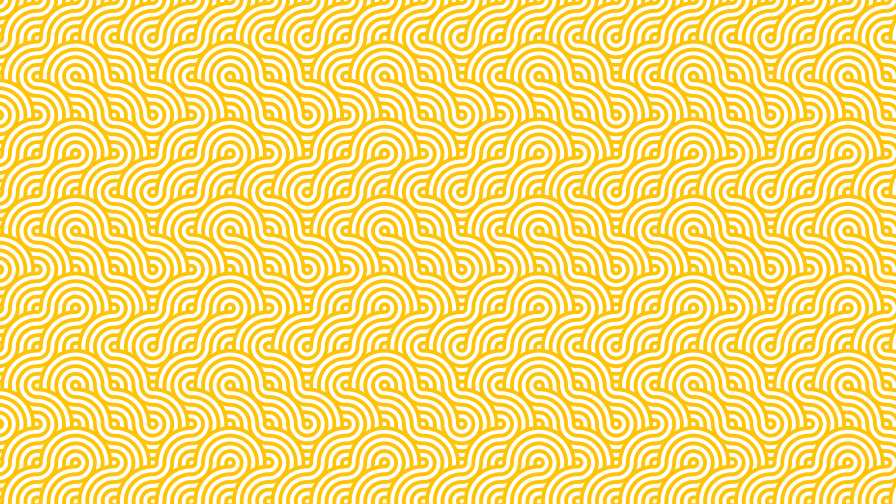
Reproduce this pattern procedurally as a Shadertoy shader.

```glsl
// Signed distance to the yellow strokes: positive in the white gaps, white at the centre
float rings(float radius) {
    return abs(fract(radius * 5.0) - 0.5) / 5.0 - 0.05;
}

void mainImage(out vec4 fragColor, in vec2 fragCoord) {
    const float tileSize = 0.07662;
    vec2 p = fragCoord / iResolution.y;

    // Square tiles, counted right and down from the centre of a dome
    vec2 grid = vec2(p.x - 0.763, 0.5417 - p.y) / tileSize;
    vec2 cell = mod(floor(grid), 4.0);
    vec2 local = fract(grid);

    // Even bands lean right, then left; odd bands arch up into domes
    float frontSide = mod(cell.y, 2.0) < 0.5 ? step(1.0, cell.y) : step(1.5, cell.x);

    // The lower corner's quarter disc overlaps the arcs of the opposite corner
    float frontRadius = length(local - vec2(frontSide, 1.0));
    float backRadius = length(local - vec2(1.0 - frontSide, 0.0));

    // The disc ends with its outermost yellow stroke
    float edge = frontRadius < 0.9
        ? rings(frontRadius)
        : min(rings(backRadius), frontRadius - 0.95);

    // Edge smoothing over one pixel
    float pixel = 1.0 / (iResolution.y * tileSize);
    float white = clamp(edge / pixel + 0.5, 0.0, 1.0);

    vec3 yellow = vec3(0.995, 0.77, 0.035);
    fragColor = vec4(mix(yellow, vec3(1.0, 1.0, 0.995), white), 1.0);
}
```
